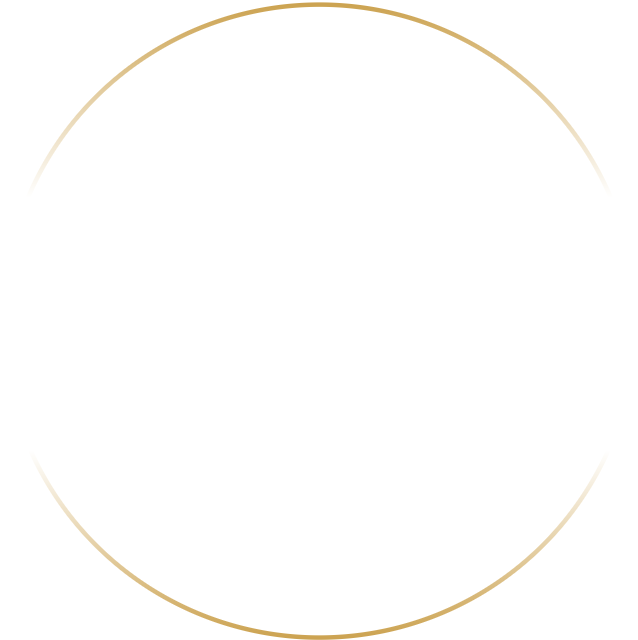
Write a Shadertoy shader that draws this background.

```glsl
// Thin golden ring on white, fading out towards its left and right sides.

const vec3 WHITE = vec3(1.0);
const vec3 GOLD = vec3(0.80, 0.64, 0.32);

const vec2 RING_CENTER = vec2(0.0006, -0.0017);
const float RING_RADIUS = 0.4945;
const float HALF_WIDTH = 0.0035;

// Height from the centre at which each arc begins to show
const float UPPER_START = 0.193;
const float LOWER_START = 0.202;

// Antialiased coverage of a circular stroke
float ringMask(vec2 p, float radius, float halfWidth, float pixel) {
    float d = abs(length(p) - radius) - halfWidth;
    return clamp(0.5 - d / pixel, 0.0, 1.0);
}

// Linear opacity from the start height up to the ring's pole
float arcFade(float y, float upperStart, float lowerStart, float radius) {
    float start = y > 0.0 ? upperStart : lowerStart;
    return clamp((abs(y) - start) / (radius - start), 0.0, 1.0);
}

void mainImage(out vec4 fragColor, in vec2 fragCoord) {
    // Centred coordinates in units of canvas height
    float pixel = 1.0 / iResolution.y;
    vec2 p = (fragCoord - 0.5 * iResolution.xy) * pixel - RING_CENTER;

    // Ring over the plain ground
    float opacity = ringMask(p, RING_RADIUS, HALF_WIDTH, pixel)
                  * arcFade(p.y, UPPER_START, LOWER_START, RING_RADIUS);
    fragColor = vec4(mix(WHITE, GOLD, opacity), 1.0);
}
```
